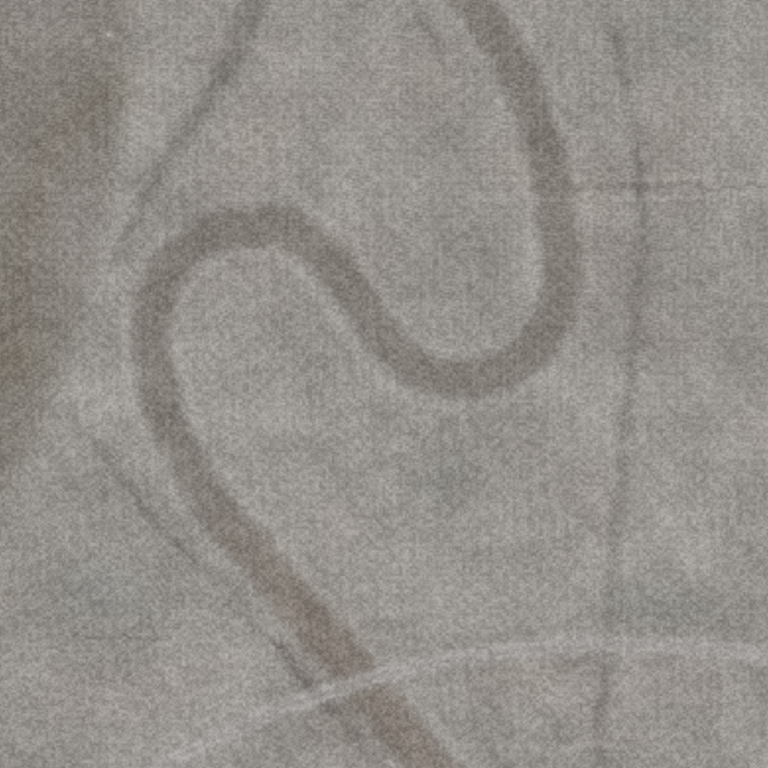
Write a Shadertoy shader that draws this texture.

```glsl
float hash(vec2 p) {
    return fract(sin(dot(p, vec2(127.1, 311.7))) * 43758.5453);
}

float noise(vec2 p) {
    vec2 i = floor(p), f = fract(p);
    f = f * f * (3.0 - 2.0 * f);
    return mix(mix(hash(i), hash(i + vec2(1, 0)), f.x),
               mix(hash(i + vec2(0, 1)), hash(i + vec2(1, 1)), f.x), f.y);
}

float fbm(vec2 p) {
    float sum = 0.0, amp = 0.5;
    for (int i = 0; i < 5; i++) {
        sum += amp * noise(p);
        p = mat2(1.6, 1.2, -1.2, 1.6) * p + 3.7;
        amp *= 0.5;
    }
    return sum;
}

float line(vec2 p, float ax, float ay, float bx, float by) {
    vec2 a = vec2(ax, ay), d = vec2(bx, by) - a;
    return length(p - a - d * clamp(dot(p - a, d) / dot(d, d), 0.0, 1.0));
}

// Quadratic curve, measured along short chords
float curve(vec2 p, vec2 a, vec2 b, vec2 c) {
    float dist = 1e3;
    vec2 prev = a;
    for (int i = 1; i <= 14; i++) {
        float t = float(i) / 14.0;
        vec2 next = mix(mix(a, b, t), mix(b, c, t), t);
        dist = min(dist, line(p, prev.x, prev.y, next.x, next.y));
        prev = next;
    }
    return dist;
}

// Open arc whose ends are covered by the neighbouring pieces
float arc(vec2 p, vec2 center, float radius, float middle, float halfAngle) {
    vec2 q = p - center;
    float c = dot(q, vec2(cos(middle), sin(middle)));
    return c > cos(halfAngle) * length(q) ? abs(length(q) - radius) : 1e3;
}

float stroke(float dist, float width, float soft) {
    return 1.0 - smoothstep(width - soft, width + soft, dist);
}

float blob(vec2 p, float x, float y, float w, float h) {
    vec2 q = (p - vec2(x, y)) / vec2(w, h);
    return exp(-dot(q, q));
}

float roadDistance(vec2 p) {
    float d = curve(p, vec2(0.605, 1.01), vec2(0.735, 0.844), vec2(0.729, 0.635));
    d = min(d, arc(p, vec2(0.602, 0.635), 0.128, -1.283, 1.29));
    d = min(d, line(p, 0.43, 0.659, 0.495, 0.566));
    d = min(d, arc(p, vec2(0.328, 0.577), 0.13, 1.911, 1.24));
    d = min(d, curve(p, vec2(0.198, 0.577), vec2(0.193, 0.453), vec2(0.28, 0.342)));
    return min(d, line(p, 0.28, 0.342, 0.58, -0.02));
}

void mainImage(out vec4 fragColor, in vec2 fragCoord) {
    vec2 uv = fragCoord / iResolution.xy;
    vec2 p = uv + 0.013 * (vec2(fbm(uv * 50.0), fbm(uv * 50.0 + 19.0)) - 0.48);
    p += 0.005 * (vec2(noise(uv * 190.0), noise(uv * 190.0 + 41.0)) - 0.5);
    float wear = fbm(uv * 22.0 + 5.0) - 0.48;
    float gaps = smoothstep(0.3, 0.65, fbm(uv * 38.0 + 11.0));

    // Dusty ground with pale and greenish patches
    vec3 col = vec3(0.588, 0.572, 0.553) + 0.08 * (fbm(uv * 7.0) - 0.48) + 0.1 * wear;
    col += vec3(-0.015, 0.0, 0.008) * (fbm(uv * 9.0 + 31.0) - 0.48);
    col += 0.026 * (blob(p, 0.9, 0.31, 0.1, 0.09) + blob(p, 0.38, 0.43, 0.12, 0.1)
        + blob(p, 0.76, 0.46, 0.08, 0.07) + blob(p, 0.31, 0.63, 0.05, 0.04)
        + blob(p, 0.14, 0.72, 0.03, 0.08) + 0.6 * blob(p, 0.43, 0.84, 0.1, 0.12));
    col -= vec3(0.05, 0.037, 0.037) * (blob(p, 0.86, 0.21, 0.08, 0.03)
        + 0.7 * blob(p, 0.57, 0.37, 0.06, 0.05) + 0.5 * blob(p, 0.12, 0.23, 0.12, 0.06)
        + 0.5 * blob(p, 0.84, 0.95, 0.12, 0.05));

    // Dark flat on the left: brown band curling around a grey core
    float edge = p.x - 0.17 + 0.385 * (1.0 - p.y) * (1.0 - p.y);
    float core = blob(p, 0.09, 0.71, 0.06, 0.12) + blob(p, 0.05, 0.99, 0.1, 0.07);
    vec3 flatCol = mix(vec3(0.5, 0.48, 0.45), vec3(0.545, 0.525, 0.505), min(core, 1.0));
    col = mix(col, flatCol + 0.07 * wear, 0.9 * stroke(edge, -0.006, 0.028));
    float band = curve(p, vec2(0.16, 0.88), vec2(0.02, 0.85), vec2(0.02, 0.52));
    col -= vec3(0.022, 0.025, 0.032) * stroke(band, 0.022, 0.022);

    // Faint secondary trails
    float trail = min(curve(p, vec2(0.333, 1.01), vec2(0.306, 0.909), vec2(0.228, 0.811)),
        line(p, 0.228, 0.811, 0.145, 0.655));
    col -= 0.078 * stroke(trail, 0.007 + 0.01 * smoothstep(0.7, 1.0, p.y), 0.011);
    trail = min(curve(p, vec2(0.785, 1.01), vec2(0.853, 0.805), vec2(0.829, 0.609)),
        curve(p, vec2(0.829, 0.609), vec2(0.82, 0.453), vec2(0.797, 0.271)));
    trail = min(trail, line(p, 0.797, 0.271, 0.777, -0.01));
    col -= (0.035 + 0.045 * gaps) * stroke(trail, 0.008, 0.009);
    float scratch = min(line(p, 0.43, 0.36, 0.66, 0.49), line(p, 0.26, 0.525, 0.43, 0.61));
    scratch = min(scratch, min(line(p, 0.64, 0.245, 0.75, 0.3), line(p, 0.1, 0.575, 0.2, 0.63)));
    scratch = min(scratch, min(line(p, 0.352, 0.72, 0.352, 0.82), line(p, 0.66, 0.95, 0.77, 0.81)));
    scratch = min(scratch, line(p, 0.535, 1.0, 0.575, 0.92));
    col -= 0.06 * gaps * stroke(scratch, 0.005, 0.01);

    // Crossing ruts on the right and thin creases near the bottom
    float rut = abs(p.y - 0.755 - 0.008 * (p.x - 0.6));
    float span = smoothstep(0.56, 0.7, p.x);
    col -= 0.07 * gaps * span * (1.0 - 0.6 * smoothstep(0.82, 0.9, p.x)) * stroke(rut, 0.004, 0.006);
    col += 0.03 * span * stroke(abs(rut - 0.012), 0.003, 0.005);
    col -= 0.06 * gaps * stroke(line(p, -0.01, 0.178, 0.42, 0.155), 0.002, 0.004);
    col += 0.022 * stroke(abs(p.y - 0.038 + 0.012 * p.x), 0.003, 0.005);

    // Worn shoulder beside the lower straight
    float shoulder = min(line(p, 0.12, 0.43, 0.2, 0.325), line(p, 0.2, 0.325, 0.46, 0.045));
    col -= 0.06 * (0.3 + gaps) * stroke(shoulder, 0.005, 0.009);
    col -= 0.03 * stroke(line(p, 0.21, 0.36, 0.49, 0.02), 0.022, 0.018);

    // Main winding road with a pale verge
    float road = roadDistance(p), lower = smoothstep(0.45, 0.2, p.y);
    col += 0.022 * stroke(abs(road - 0.037), 0.007, 0.007);
    vec3 roadCol = mix(vec3(0.5, 0.479, 0.456), vec3(0.512, 0.48, 0.453), lower);
    col = mix(col, roadCol + 0.09 * wear, 0.92 * stroke(road, 0.024 + 0.003 * lower, 0.011));

    // Pale double arc
    float ring = length(mix(uv, p, 0.4) - vec2(0.807, -1.03)) - 1.191;
    col = mix(col, vec3(0.645, 0.635, 0.63), (0.64 + 0.4 * wear) * stroke(abs(ring), 0.012, 0.006));
    col += 0.035 * gaps * stroke(abs(abs(ring) - 0.006), 0.002, 0.003);
    col -= 0.04 * gaps * span * stroke(abs(ring + 0.024), 0.003, 0.006);

    // Fine grain and one bright pebble
    col += 0.185 * (0.55 * noise(uv * 230.0) + 0.45 * noise(uv * 390.0 + 7.0) - 0.5);
    col += 0.2 * blob(uv, 0.142, 0.955, 0.004, 0.004);
    fragColor = vec4(col, 1.0);
}
```
